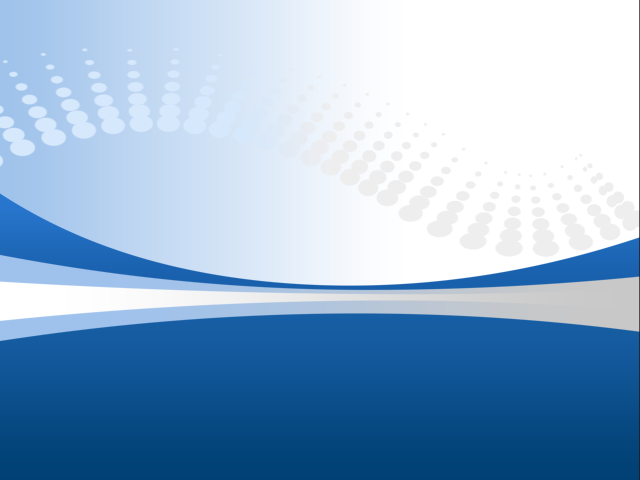
Give the GLSL for this background, as a WebGL 2 fragment shader.

```glsl
#version 300 es
precision highp float;

#define ASPECT 1.33333
#define COLUMNS 26
#define DOTS_PER_COLUMN 7
#define DOT_HEIGHT 0.0174
#define DOT_SHRINK 0.14
#define COLUMN_LEAN 0.1215
#define COLUMN_RISE 0.158
#define SKY_BLUE vec3(0.62, 0.76, 0.92)
#define SKY_PALE vec3(0.81, 0.88, 0.96)
#define DOT_BLUE vec3(0.84, 0.91, 0.985)
#define DOT_GRAY vec3(0.932, 0.932, 0.938)
#define BAND_GRAY vec3(0.785)

uniform vec2 u_resolution;
out vec4 fragColor;

// Parabola with its own bend on each side of the center.
float curve(float x, float center, float level, float leftBend, float rightBend) {
    float d = x - center;
    return level + (d < 0.0 ? leftBend : rightBend) * d * d;
}

float above(float y, float edge, float aa) {
    return smoothstep(-aa, aa, y - edge);
}

// Foot of a dot column: a broad crest running into a tighter trough.
vec2 columnFoot(float i) {
    if (i < 15.0) {
        float x = 0.047 + 0.066 * i - 0.00104 * i * i;
        return vec2(x, 0.743 - 0.674 * pow(abs(x - 0.321), 2.0));
    }
    float k = i - 19.5;
    float x = 1.099 + 0.347 * sin(k / 4.5) - 0.0007 * pow(max(k, 0.0), 3.0);
    return vec2(x, 0.481 + 1.238 * pow(abs(x - 1.101), 2.0));
}

vec2 columnSpan(float i) {
    float lean = COLUMN_LEAN * tanh(0.33 * (i - 4.6)) * tanh(0.45 * (19.4 - i));
    return vec2(lean, COLUMN_RISE - 0.22 * abs(lean) * step(4.0, i));
}

// Coverage of all dots, wider where neighbouring columns spread apart.
float dotWave(vec2 p, float aa) {
    float cover = 0.0;
    vec2 foot = columnFoot(-1.0);
    vec2 span = columnSpan(-1.0);
    for (int c = 0; c < COLUMNS; c++) {
        vec2 nextFoot = columnFoot(float(c));
        vec2 nextSpan = columnSpan(float(c));
        for (int n = 0; n < DOTS_PER_COLUMN; n++) {
            float t = float(n) / float(DOTS_PER_COLUMN - 1);
            float size = 1.0 - DOT_SHRINK * float(n);
            float spacing = abs(nextFoot.x - foot.x + t * (nextSpan.x - span.x));
            vec2 radius = size * vec2(0.2 * spacing + 0.013, DOT_HEIGHT);
            vec2 q = p - foot - span * t;
            float d = (length(q / radius) - 1.0) * min(radius.x, radius.y);
            cover = max(cover, 1.0 - smoothstep(-aa, aa, d));
        }
        foot = nextFoot;
        span = nextSpan;
    }
    return cover;
}

vec3 skyColor(vec2 p, float aa) {
    vec3 sky = mix(SKY_BLUE, SKY_PALE, smoothstep(-0.05, 0.5, p.x));
    sky = mix(sky, vec3(1.0), smoothstep(0.36, 0.88, p.x));
    vec3 dotColor = mix(DOT_BLUE, DOT_GRAY, smoothstep(0.5, 0.7, p.x));
    return mix(sky, dotColor, dotWave(p, aa));
}

void main() {
    vec2 p = gl_FragCoord.xy / u_resolution * vec2(ASPECT, 1.0);
    float aa = 0.8 / u_resolution.y;
    float across = p.x / ASPECT;

    // Edges from bottom to top
    float bandBottom = curve(p.x, 0.747, 0.347, -0.103, -0.111);
    float stripeBottom = curve(p.x, 0.816, 0.374, -0.064, -0.08);
    float stripeTop = curve(p.x, 0.868, 0.387, 0.035, 0.064);
    float bandTop = curve(p.x, 0.764, 0.396, 0.125, 0.086);
    float skyEdge = curve(p.x, 0.729, 0.405, 0.276, 0.276);
    skyEdge += 0.16 * pow(max(0.729 - p.x, 0.0), 4.0);

    // Layer colors
    vec3 lower = mix(vec3(0.0, 0.25, 0.45), vec3(0.09, 0.37, 0.645), smoothstep(-0.03, 0.37, p.y));
    vec3 upper = mix(vec3(0.095, 0.375, 0.67), vec3(0.16, 0.47, 0.82), smoothstep(0.39, 0.62, p.y));
    vec3 band = mix(vec3(0.625, 0.76, 0.925), BAND_GRAY, smoothstep(0.15, 0.95, across));
    vec3 stripe = mix(vec3(1.0), BAND_GRAY, smoothstep(0.05, 1.0, across));

    // Stack the layers
    vec3 color = mix(lower, band, above(p.y, bandBottom, aa));
    color = mix(color, stripe, above(p.y, stripeBottom, aa));
    color = mix(color, band, above(p.y, stripeTop, aa));
    color = mix(color, upper, above(p.y, bandTop, aa));
    color = mix(color, skyColor(p, aa), above(p.y, skyEdge, aa));

    // Thin dark line on the right border
    color = mix(color, vec3(0.1), above(p.x, ASPECT - 0.0015, aa));
    fragColor = vec4(color, 1.0);
}
```
